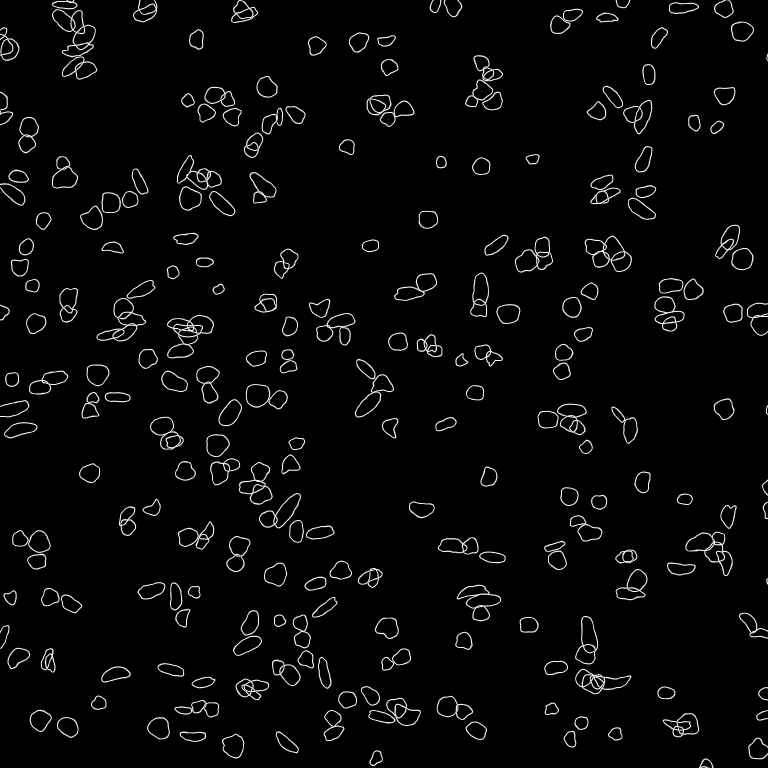
This pattern is drawn by a WebGL 1 fragment shader. Its source:

```glsl
precision highp float;
// Thin pale outlines of scattered, irregular cells on black.
// A jittered grid holds a few grains per tile, some clumped beside the first;
// each grain is a bent, lumpy ellipse whose rim is drawn as a fine line.

uniform vec2 u_resolution;

const vec3 BACKGROUND = vec3(0.0);
const vec3 LINE_COLOR = vec3(1.0);
const float LINE_HALF_WIDTH = 0.00068;
const float TILES = 12.0;            // tiles across the canvas
const int MAX_GRAINS = 4;            // grains in the fullest tile
const float MIN_GRAINS = 0.8;        // lower end of the count range
const float GRAIN_SPREAD = 4.1;      // width of the count range
const float CLUMP_CHANCE = 0.27;
const vec2 CLUMP_GAP = vec2(0.016, 0.028);
const vec2 RADIUS = vec2(0.0058, 0.0156);
const float STRETCH = 2.3;           // extra aspect of the longest grains
const float TILT = 0.2;              // preferred direction in radians
const float BEND = 0.75;
const float JAG_SIZE = 0.0055;       // fine roughness of the rims
const float JAG_AMOUNT = 0.0013;
const float REACH = 0.036;           // no grain extends beyond this
const float PI = 3.14159;

vec4 hash4(vec3 p) {
  vec4 q = fract(vec4(p.xyzx) * vec4(0.1031, 0.1030, 0.0973, 0.1099));
  q += dot(q, q.wzxy + 33.33);
  return fract((q.xxyz + q.yzzw) * q.zywx);
}

// Smooth two-channel value noise, centred on zero.
vec2 roughness(vec2 p) {
  vec2 i = floor(p), f = fract(p);
  f = f * f * (3.0 - 2.0 * f);
  vec2 low = mix(hash4(vec3(i, 91.0)).xy,
                 hash4(vec3(i + vec2(1.0, 0.0), 91.0)).xy, f.x);
  vec2 high = mix(hash4(vec3(i + vec2(0.0, 1.0), 91.0)).xy,
                  hash4(vec3(i + vec2(1.0, 1.0), 91.0)).xy, f.x);
  return mix(low, high, f.y) - 0.5;
}

// Implicit grain: negative inside, zero on the rim.
float grainField(vec2 p, mat2 turn, vec2 axes, float bend, vec4 lump) {
  vec2 q = turn * p / axes;
  q.y += bend * (q.x * q.x - 0.4);
  float a = atan(q.y, q.x + 1e-5);
  float strength = 0.25 + 0.75 * lump.w * lump.w;
  float rim = 1.0 - 0.06 * lump.x * cos(4.0 * a)
            + strength * (0.08 * cos(2.0 * a + 2.0 * PI * lump.y)
                        + 0.13 * cos(3.0 * a + 2.0 * PI * lump.z)
                        + 0.06 * cos(5.0 * a + 4.0 * PI * lump.x));
  return length(q) - rim;
}

// Approximate distance from p to the rim of the grain with this seed.
float rimDistance(vec2 p, vec3 seed) {
  vec4 form = hash4(seed + vec3(0.0, 0.0, 20.0));
  vec4 lump = hash4(seed + vec3(0.0, 0.0, 40.0));
  vec4 size = hash4(seed + vec3(0.0, 0.0, 60.0));

  float radius = mix(RADIUS.x, RADIUS.y, 0.5 * (size.x + size.y));
  float aspect = 1.05 + STRETCH * pow(form.x, 3.5);
  vec2 axes = radius * vec2(sqrt(aspect), inversesqrt(aspect));
  float t = 2.0 * form.y - 1.0;
  float angle = TILT + 0.5 * PI * t * abs(t);
  float c = cos(angle), s = sin(angle);
  mat2 turn = mat2(c, -s, s, c);
  float b = 2.0 * form.z - 1.0;
  float bend = BEND * b * b * b;

  // Dividing by the slope turns the field into a length.
  const float E = 0.0004;
  float f = grainField(p, turn, axes, bend, lump);
  float fx = grainField(p + vec2(E, 0.0), turn, axes, bend, lump);
  float fy = grainField(p + vec2(0.0, E), turn, axes, bend, lump);
  return abs(f) * E / max(length(vec2(fx - f, fy - f)), 1e-4);
}

void main() {
  float pixel = 1.0 / min(u_resolution.x, u_resolution.y);
  vec2 p = gl_FragCoord.xy * pixel;
  p += JAG_AMOUNT * roughness(p / JAG_SIZE);
  vec2 home = floor(p * TILES);

  // Nearest rim among the grains of this tile and its neighbours.
  float nearest = 1.0;
  for (int y = -1; y <= 1; y++) {
    for (int x = -1; x <= 1; x++) {
      vec2 tile = home + vec2(float(x), float(y));
      vec2 anchor = (tile + hash4(vec3(tile, 5.0)).xy) / TILES;
      float count = floor(MIN_GRAINS + GRAIN_SPREAD * hash4(vec3(tile, 77.0)).z);
      for (int i = 0; i < MAX_GRAINS; i++) {
        float index = float(i);
        if (index >= count) break;
        vec3 seed = vec3(tile, index + 5.0);
        vec4 place = hash4(seed);
        vec2 center = (tile + place.xy) / TILES;
        if (i > 0 && place.z < CLUMP_CHANCE) {
          float a = 2.0 * PI * place.w;
          center = anchor + mix(CLUMP_GAP.x, CLUMP_GAP.y, place.x) * vec2(cos(a), sin(a));
        }
        vec2 offset = p - center;
        if (dot(offset, offset) < REACH * REACH)
          nearest = min(nearest, rimDistance(offset, seed));
      }
    }
  }

  // Share of the pixel covered, also right for lines thinner than a pixel.
  float cover = clamp(LINE_HALF_WIDTH + 0.5 * pixel - nearest,
                      0.0, min(pixel, 2.0 * LINE_HALF_WIDTH)) / pixel;
  gl_FragColor = vec4(mix(BACKGROUND, LINE_COLOR, cover), 1.0);
}
```
